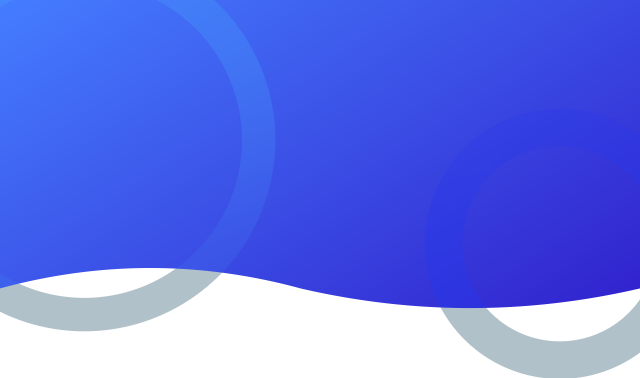
Write a Shadertoy shader that draws this background.

```glsl
const vec3 PAPER = vec3(1.0);
const vec3 RING_GREY = vec3(0.695, 0.755, 0.787);
const vec3 BLUE_LIGHT = vec3(0.270, 0.490, 1.000);
const vec3 BLUE_DEEP = vec3(0.192, 0.130, 0.802);
const vec3 SKY_TINT = vec3(0.270, 0.590, 0.980);
const vec3 INDIGO_TINT = vec3(0.145, 0.215, 0.920);

// Smooth coverage of the region where the signed distance is negative
float coverage(float dist, float pixel) {
    return clamp(0.5 - dist / pixel, 0.0, 1.0);
}

// Signed distance to a flat ring
float ringDistance(vec2 p, vec2 center, float inner, float outer) {
    float middle = 0.5 * (inner + outer);
    return abs(length(p - center) - middle) - 0.5 * (outer - inner);
}

// Parabolic arch of unit height over the span from start to end
float arch(float x, float start, float end) {
    float t = (x - start) / (end - start);
    return 4.0 * t * (1.0 - t);
}

// Height of the wave: a crest followed by a trough
float waveHeight(float x, float base, float split, float end) {
    return x < split ? base + 0.0540 * arch(x, 0.0, split)
                     : base - 0.0520 * arch(x, split, end);
}

// Diagonal blue gradient from the upper left to the lower right
vec3 blueGradient(vec2 p, float width, float depth) {
    float t = 0.57 * p.x / width + 0.43 * (1.0 - p.y) / depth;
    return mix(BLUE_LIGHT, BLUE_DEEP, clamp(t, 0.0, 1.0));
}

void mainImage(out vec4 fragColor, in vec2 fragCoord) {
    float pixel = 1.0 / iResolution.y;
    float width = iResolution.x * pixel;
    vec2 p = fragCoord * pixel;

    // Ring masks
    float leftRing = coverage(ringDistance(p, vec2(0.223, 0.629), 0.417, 0.5055), pixel);
    float rightRing = coverage(ringDistance(p, vec2(1.481, 0.355), 0.258, 0.3575), pixel);

    // Grey rings on the white ground
    vec3 ground = mix(PAPER, RING_GREY, max(leftRing, rightRing));

    // Tinted rings on the blue panel
    vec3 panel = blueGradient(p, width, 0.817);
    float skyStrength = mix(0.14, 0.38, smoothstep(0.25, 1.0, p.y));
    panel = mix(panel, SKY_TINT, leftRing * skyStrength);
    float indigoStrength = mix(0.48, 0.28, smoothstep(0.2, 0.7, p.y));
    panel = mix(panel, INDIGO_TINT, rightRing * indigoStrength);

    // Wavy lower edge of the panel
    float panelMask = coverage(waveHeight(p.x, 0.237, 0.795, width) - p.y, pixel);
    fragColor = vec4(mix(ground, panel, panelMask), 1.0);
}
```
